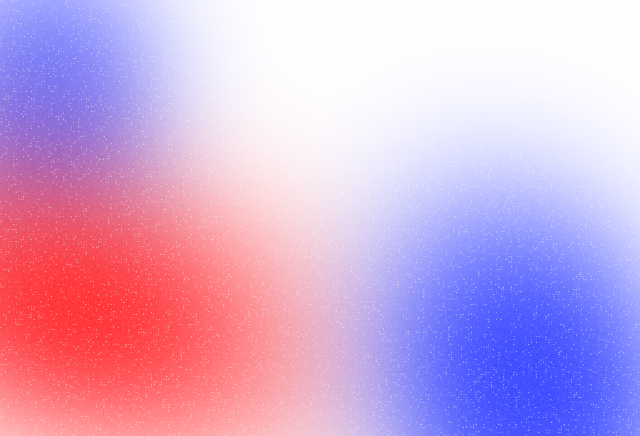
A Shadertoy shader for this background:

```glsl
const vec3 PAPER = vec3(1.0, 0.998, 1.0);
const vec3 BLUE = vec3(0.235, 0.29, 1.0);
const vec3 RED = vec3(1.0, 0.19, 0.205);

// Glow centres and radii, in canvas heights
const vec2 CORNER_CENTRE = vec2(0.10, 0.75);
const vec2 CORNER_RADII = vec2(0.285, 0.365);
const float CORNER_OPACITY = 0.75;
const vec2 RED_CENTRE = vec2(0.18, 0.291);
const vec2 RED_RADII = vec2(0.536, 0.326);
const float RED_TILT = -0.28;
const vec2 RIGHT_CENTRE = vec2(1.215, 0.115);
const vec2 RIGHT_RADII = vec2(0.354, 0.45);
const float RIGHT_TILT = 0.347;
const float DESIGN_ASPECT = 1.4713;

// Grain
const float SPECK_ROWS = 174.0;
const float SPECK_DENSITY = 0.3;
const float SPECK_RADIUS = 0.25;
const float SPECK_STRENGTH = 0.5;
const float GRAIN_ROWS = 261.0;
const float GRAIN_STRENGTH = 0.06;

vec3 hash3(vec2 cell) {
    vec3 q = fract(cell.xyx * vec3(0.1031, 0.1030, 0.0973));
    q += dot(q, q.yxz + 33.33);
    return fract((q.xxy + q.yzz) * q.zyx);
}

// Soft tilted ellipse; a higher falloff gives a flatter core
float glow(vec2 p, vec2 centre, vec2 radii, float tilt, float falloff) {
    float c = cos(tilt), s = sin(tilt);
    vec2 d = p - centre;
    vec2 local = vec2(c * d.x + s * d.y, c * d.y - s * d.x) / radii;
    return exp(-pow(dot(local, local), 0.5 * falloff));
}

float valueNoise(vec2 p) {
    vec2 cell = floor(p);
    vec2 f = smoothstep(0.0, 1.0, fract(p));
    float low = mix(hash3(cell).x, hash3(cell + vec2(1, 0)).x, f.x);
    float high = mix(hash3(cell + vec2(0, 1)).x, hash3(cell + vec2(1, 1)).x, f.x);
    return mix(low, high, f.y);
}

// One jittered dot in some cells of a fine grid
float specks(vec2 p) {
    vec2 grid = p * SPECK_ROWS;
    vec2 cell = floor(grid);
    vec3 place = hash3(cell);
    vec3 chance = hash3(cell + 517.0);
    float d = length(fract(grid) - mix(vec2(0.3), vec2(0.7), place.xy));
    float soft = 0.5 * SPECK_ROWS / iResolution.y;
    float dotMask = 1.0 - smoothstep(SPECK_RADIUS - soft, SPECK_RADIUS + soft, d);
    return dotMask * step(chance.x, SPECK_DENSITY) * chance.y;
}

void mainImage(out vec4 fragColor, in vec2 fragCoord) {
    vec2 p = fragCoord / iResolution.xy * vec2(DESIGN_ASPECT, 1.0);

    // Layered glows
    float corner = glow(p, CORNER_CENTRE, CORNER_RADII, 0.0, 2.4);
    float warm = glow(p, RED_CENTRE, RED_RADII, RED_TILT, 2.2);
    float right = glow(p, RIGHT_CENTRE, RIGHT_RADII, RIGHT_TILT, 2.6);
    vec3 color = mix(PAPER, BLUE, CORNER_OPACITY * corner);
    color = mix(color, RED, warm);
    color = mix(color, BLUE, right);

    // Pale grain, visible only over the colour
    float grain = GRAIN_STRENGTH * valueNoise(p * GRAIN_ROWS);
    color = mix(color, PAPER, grain + SPECK_STRENGTH * specks(p));

    fragColor = vec4(color, 1.0);
}
```
